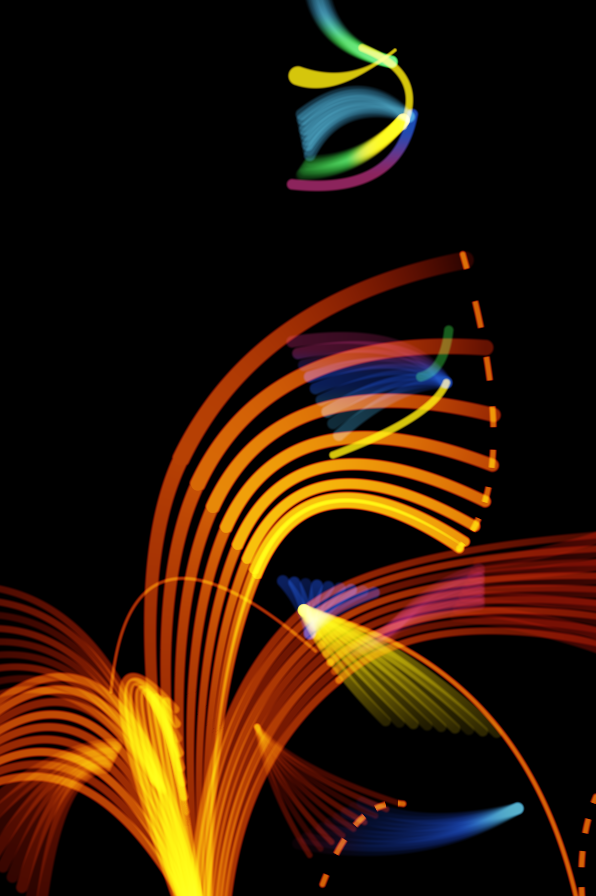
Reproduce this background procedurally as a WebGL 1 fragment shader.

```glsl
precision highp float;
uniform vec2 u_resolution;

// Distance to a quadratic curve (x) and the position along it (y)
vec2 curve(vec2 p, vec2 a, vec2 b, vec2 c) {
  vec2 u = b - a, v = a - 2.0 * b + c, w = a - p;
  float k = 1.0 / max(dot(v, v), 0.0001);
  float kx = k * dot(u, v);
  float m = k * (2.0 * dot(u, u) + dot(w, v)) / 3.0 - kx * kx;
  float q = -kx * (kx * kx + 3.0 * m) + k * dot(w, u);
  float h = q * q + 4.0 * m * m * m;
  vec2 t;
  if (h >= 0.0) {
    vec2 x = (vec2(1, -1) * sqrt(h) - q) * 0.5;
    x = sign(x) * pow(abs(x), vec2(1.0 / 3.0));
    t = vec2(x.x + x.y - kx);
  } else {
    float z = sqrt(-m);
    float angle = acos(clamp(q / (2.0 * m * z), -1.0, 1.0)) / 3.0;
    float co = cos(angle), si = sin(angle) * 1.732;
    t = vec2(2.0 * co, -si - co) * z - kx;
  }
  t = clamp(t, 0.0, 1.0);
  float d0 = length(w + (2.0 * u + v * t.x) * t.x);
  float d1 = length(w + (2.0 * u + v * t.y) * t.y);
  return d0 < d1 ? vec2(d0, t.x) : vec2(d1, t.y);
}

float line(float d, float width) {
  return 1.0 - smoothstep(max(width - 0.016, 0.0), width + 0.014, d);
}

float streak(vec2 p, vec2 a, vec2 b, vec2 c, float width) {
  return line(curve(p, a, b, c).x, width);
}

float dashes(vec2 p, vec2 a, vec2 b, vec2 c, float count) {
  vec2 s = curve(p, a, b, c);
  return line(s.x, 0.025) * smoothstep(0.0, 0.25, cos(6.283 * s.y * count));
}

// Nine strands blended between two boundary curves, each pair held in a vec4
float sheaf(vec2 p, vec4 a, vec4 b, vec4 c, float width, float head, float tail) {
  vec2 lo = min(min(min(a.xy, a.zw), min(b.xy, b.zw)), min(c.xy, c.zw)) - 0.1;
  vec2 hi = max(max(max(a.xy, a.zw), max(b.xy, b.zw)), max(c.xy, c.zw)) + 0.1;
  if (any(lessThan(p, lo)) || any(greaterThan(p, hi))) return 0.0;
  float sum = 0.0;
  for (int i = 0; i < 9; i++) {
    float s = float(i) / 8.0;
    vec2 d = curve(p, mix(a.xy, a.zw, s), mix(b.xy, b.zw, s), mix(c.xy, c.zw, s));
    sum += line(d.x, width) * mix(head, tail, d.y) * (0.75 + 0.25 * sin(float(i) * 2.4));
  }
  return sum;
}

float veil(vec2 p, vec4 a, vec4 b, vec4 c) {
  return sheaf(p, a, b, c, 0.05, 0.15, 0.5);
}

float flame(vec2 p, vec4 a, vec4 b, vec4 c) {
  return sheaf(p, a, b, c, 0.035, 0.9, 0.8);
}

// Tall striped sail rising from the base and bending to the right
float sail(vec2 p) {
  float sum = 0.0;
  vec2 bulge = vec2(4.5, 3.6);
  for (int i = 0; i < 8; i++) {
    float s = 1.0 - pow(1.0 - float(i) / 7.0, 1.6);
    vec2 shoulder = mix(vec2(1.55, 3.75), vec2(2.2, 2.75), s);
    vec2 tip = mix(mix(vec2(3.98, 5.45), bulge, s), mix(bulge, vec2(3.93, 2.98), s), s);
    vec2 stem = curve(p, mix(vec2(1.55, 0), vec2(1.8, 0), s), mix(vec2(1.02, 2.65), vec2(1.8, 1.75), s), shoulder);
    vec2 top = curve(p, shoulder, mix(vec2(2.2, 5.1), vec2(2.65, 3.85), s), tip);
    float width = mix(0.075, 0.04, s);
    float upper = mix(0.7, 2.2, s) * mix(1.0, 0.15 + 0.55 * s, top.y * top.y);
    float lower = line(stem.x, width * mix(0.5, 0.9, stem.y)) * mix(0.5, mix(0.7, 1.3, s), stem.y * stem.y);
    sum += max(lower, line(top.x, width) * upper);
  }
  return sum;
}

void main() {
  vec2 p = gl_FragCoord.xy / u_resolution * vec2(5.1, 7.68);
  vec3 yellow = vec3(1.8, 1.5, 0.05), blue = vec3(0.12, 0.35, 1.2);
  vec3 magenta = vec3(0.8, 0.15, 0.45), green = vec3(0.2, 0.9, 0.25), cyan = vec3(0.25, 0.7, 0.95);

  // Fiery fountain
  float heat = sail(p);
  heat += flame(p, vec4(1.7, 0, 1.55, 0), vec4(1.1, 2.6, 0.8, 1.3), vec4(-0.1, 1.6, -0.1, 0.95));
  heat += flame(p, vec4(1.5, 0, 1.7, 0), vec4(0.6, 2.6, 1.2, 3), vec4(1.5, 1.6, 1.6, 0.6));
  heat += sheaf(p, vec4(1.4, 0.9, 1.3, 1), vec4(0.95, 2.5, 0.7, 2), vec4(-0.1, 2.65, -0.1, 1.7), 0.03, 0.5, 0.27);
  heat += sheaf(p, vec4(1, 1.3, 0.9, 1.1), vec4(0.45, 1.3, 0.5, 1.1), vec4(-0.3, 0.6, 0.35, -0.1), 0.05, 0.35, 0.2);
  heat += 0.6 * streak(p, vec2(0.95, 1.75), vec2(1.1, 3.5), vec2(2.7, 2.1), 0.012);

  // Right-hand plume, its falling arc and the small lower fan
  vec4 knot = vec4(2.6, 2.45, 2.9, 1.85);
  heat += 0.8 * flame(p, vec4(1.65, 0, 1.95, 0), vec4(1.75, 1.7, 2.1, 1.2), knot);
  heat += sheaf(p, knot, vec4(3.2, 2.95, 3.6, 2.5), vec4(5.2, 3.1, 5.2, 2.15), 0.03, 0.8, 0.25);
  heat += streak(p, knot.xy, vec2(4.5, 2), vec2(4.95, -0.1), 0.02);
  heat += sheaf(p, vec2(2.2, 1.45).xyxy, vec4(2.5, 1.1, 2.3, 0.9), vec4(3.4, 0.8, 2.65, 0.35), 0.025, 0.2, 0.25);

  // Broken edge lines
  heat += dashes(p, vec2(3.96, 5.5), vec2(4.5, 3.6), vec2(3.93, 2.98), 7.0);
  heat += dashes(p, vec2(3.45, 0.79), vec2(3.05, 0.85), vec2(2.76, 0.1), 4.0);
  heat += dashes(p, vec2(5.1, 0.85), vec2(4.95, 0.5), vec2(4.98, 0), 3.0);
  vec3 light = vec3(1.8 * heat, 0.5 * heat * sqrt(heat), 0.025 * heat);

  // Coloured veils crossing the plume
  light += vec3(0.9, 0.08, 0.03) * veil(p, vec4(3.9, 2.4, 4.1, 2.85), vec4(4.5, 2.35, 4.6, 2.9), vec4(5.2, 2.1, 5.2, 3.1));
  light += yellow * sheaf(p, knot.xyxy, vec4(3.4, 2.2, 2.8, 2), vec4(4.25, 1.4, 3.3, 1.5), 0.045, 0.7, 0.12);
  light += blue * veil(p, vec2(2.65, 2.25).xyxy, vec4(2.6, 2.5, 2.8, 2.45), vec4(2.42, 2.7, 3.2, 2.6));
  light += magenta * 0.6 * veil(p, vec4(3, 2.1, 3.3, 2.15), vec4(3.5, 2.4, 3.5, 2.6), vec4(4.1, 2.5, 4.1, 2.8));

  // Prismatic fan inside the sail
  vec2 hub = vec2(3.82, 4.4);
  vec3 prism = mix(cyan, blue, smoothstep(4.15, 4.4, p.y));
  prism = mix(prism, magenta, smoothstep(4.45, 4.7, p.y));
  light += prism * veil(p, hub.xyxy, vec4(3.5, 4.9, 3.4, 4.4), vec4(2.5, 4.75, 2.9, 3.95));
  light += yellow * streak(p, hub, vec2(3.7, 4.1), vec2(2.85, 3.78), 0.03);
  light += green * 0.5 * streak(p, vec2(3.6, 4.45), vec2(3.8, 4.5), vec2(3.84, 4.85), 0.04);

  // Floating spiral at the top
  light += mix(green, cyan, smoothstep(7.3, 7.6, p.y)) * veil(p, vec4(2.65, 7.75, 2.78, 7.75), vec4(2.75, 7.25, 2.85, 7.3), vec2(3.35, 7.15).xyxy);
  light += yellow * streak(p, vec2(3.1, 7.27), vec2(3.65, 7.05), vec2(3.45, 6.6), 0.03);
  light += yellow * streak(p, vec2(2.55, 7.03), vec2(2.95, 6.9), vec2(3.38, 7.25), mix(0.08, 0.01, smoothstep(2.55, 3.3, p.x)));
  light += cyan * veil(p, vec2(3.5, 6.68).xyxy, vec4(3.1, 7.1, 2.9, 6.85), vec4(2.58, 6.7, 2.65, 6.35));
  light += mix(green, yellow, smoothstep(2.95, 3.3, p.x)) * veil(p, vec4(2.58, 6.18, 2.66, 6.3), vec4(3.1, 6.2, 3.1, 6.3), vec2(3.45, 6.65).xyxy);
  light += mix(magenta, blue, smoothstep(6.15, 6.6, p.y)) * streak(p, vec2(2.5, 6.1), vec2(3.4, 6), vec2(3.53, 6.7), 0.045);

  // Violet bowl at the bottom
  vec3 bowl = mix(mix(magenta, blue, smoothstep(2.6, 3.2, p.x)), cyan, smoothstep(3.9, 4.4, p.x));
  light += bowl * 0.5 * veil(p, vec4(2.55, 0.45, 3.1, 0.8), vec4(3.6, 0.25, 3.6, 0.55), vec2(4.43, 0.75).xyxy);

  gl_FragColor = vec4(1.0 - exp(-light), 1.0);
}
```
